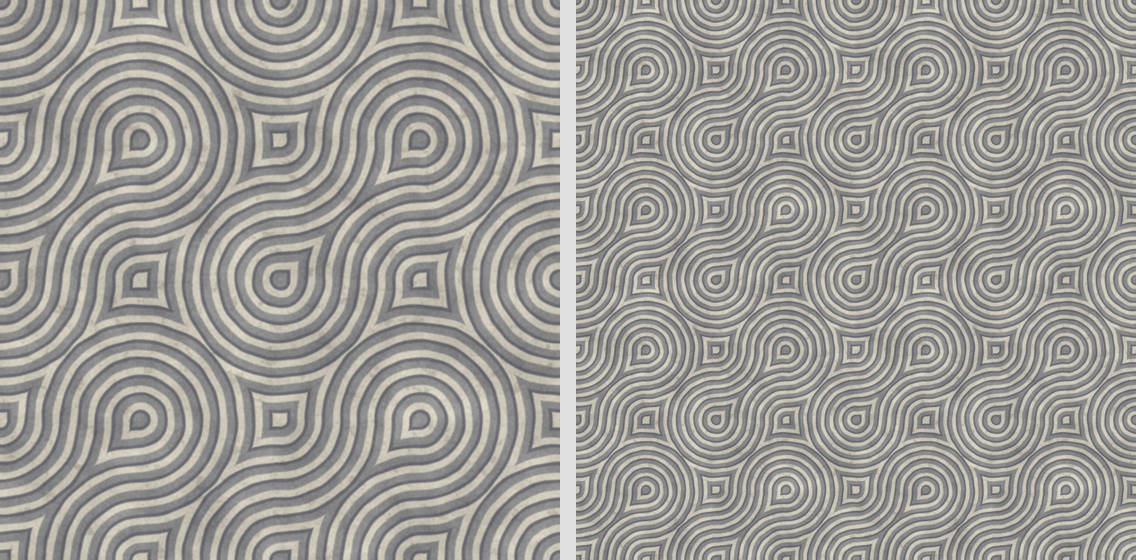
Left, the tile; right, the same tile 2 across and 2 down.
Write a WebGL 1 fragment shader that draws this pattern.

```glsl
precision highp float;
// Tiling of concentric bands: arcs around the corners of square cells join into
// rings, S-shaped ribbons and pointed stars. One distance field drives the
// stripes; wrapping gradient noise adds wobble, mottling, stains and grain.

uniform vec2 u_resolution;

const float REPEATS = 2.0;       // repeats across and down; each is 2 by 2 cells
const float STRIPES = 8.0;       // stripes per cell side
const float LINE_START = 0.41;   // outline limits as fractions of one stripe
const float LINE_END = 0.60;
const float EDGE_SOFTNESS = 0.035;
const float WOBBLE = 0.012;      // in cells
const float MOTTLE = 0.105;
const float STAIN = 0.085;
const float GRAIN = 0.045;
const vec3 GREY = vec3(0.535, 0.535, 0.537);
const vec3 OUTLINE = vec3(0.412, 0.416, 0.440);
const vec3 CREAM = vec3(0.795, 0.775, 0.718);
const vec3 WARMTH = vec3(1.0, 0.98, 0.90);

vec2 gradient(vec2 lattice, float period, float seed) {
  vec2 p = mod(lattice, period) + seed;
  float turn = fract(sin(dot(p, vec2(127.1, 311.7))) * 4375.85);
  return vec2(cos(6.28319 * turn), sin(6.28319 * turn));
}

// Gradient noise over the unit square, wrapping at its borders
float noise(vec2 uv, float period, float seed) {
  vec2 p = uv * period;
  vec2 i = floor(p);
  vec2 f = p - i;
  vec2 w = f * f * f * (f * (f * 6.0 - 15.0) + 10.0);
  vec2 e = vec2(1.0, 0.0);
  float a = dot(gradient(i, period, seed), f);
  float b = dot(gradient(i + e.xy, period, seed), f - e.xy);
  float c = dot(gradient(i + e.yx, period, seed), f - e.yx);
  float d = dot(gradient(i + e.xx, period, seed), f - e.xx);
  return mix(mix(a, b, w.x), mix(c, d, w.x), w.y);
}

float fbm(vec2 uv, float period, float seed) {
  float sum = 0.0;
  float amplitude = 1.0;
  for (int octave = 0; octave < 4; octave++) {
    sum += amplitude * noise(uv, period, seed + float(octave) * 7.3);
    period *= 2.0;
    amplitude *= 0.6;
  }
  return sum;
}

// Runs from 0 at ring centres to 1 at star centres, continuous across cells
float ringField(vec2 p) {
  vec2 cell = mod(floor(p), 2.0);
  vec2 q = fract(p);
  // Ring centres sit on lattice points with an even coordinate sum
  if (mod(cell.x + cell.y, 2.0) > 0.5) q.x = 1.0 - q.x;
  float toRing = min(length(q), length(q - 1.0));
  float toStar = min(length(q - vec2(1.0, 0.0)), length(q - vec2(0.0, 1.0)));
  // One cell in four links two rings by bending around the stars
  bool linked = cell.x + cell.y < 0.5;
  return linked ? 1.0 - toStar : toRing;
}

// Coverage of the interval lo..hi within each stripe
float band(float phase, float lo, float hi, float softness) {
  float offset = abs(fract(phase - 0.5 * (lo + hi) + 0.5) - 0.5);
  return 1.0 - smoothstep(-softness, softness, offset - 0.5 * (hi - lo));
}

void main() {
  vec2 uv = gl_FragCoord.xy / u_resolution;
  float cells = 2.0 * REPEATS;

  // Stripes with slightly uneven edges
  vec2 wobble = vec2(noise(uv, 24.0, 3.0), noise(uv, 24.0, 19.0));
  float phase = STRIPES * ringField(uv * cells + WOBBLE * wobble);
  float pixel = STRIPES * cells / min(u_resolution.x, u_resolution.y);
  float softness = EDGE_SOFTNESS + 0.7 * pixel;
  float cream = band(phase, 0.5 * (LINE_START + LINE_END), 1.0, softness);
  float outline = band(phase, LINE_START, LINE_END, softness);
  vec3 color = mix(mix(GREY, CREAM, cream), OUTLINE, outline);

  // Wear: broad mottling, small stains strongest on the cream, and fine grain
  float mottle = 0.6 * fbm(uv, 6.0, 41.0) + 0.5 * fbm(uv, 20.0, 67.0);
  float stain = smoothstep(0.2, 0.65, fbm(uv, 32.0, 83.0));
  float grain = noise(uv, 160.0, 97.0);
  float strength = mix(1.0, 0.5, outline);
  color += strength * (MOTTLE * mottle + GRAIN * grain) * WARMTH;
  color -= STAIN * stain * mix(0.25, 1.0, cream * (1.0 - outline));

  gl_FragColor = vec4(clamp(color, 0.0, 1.0), 1.0);
}
```
